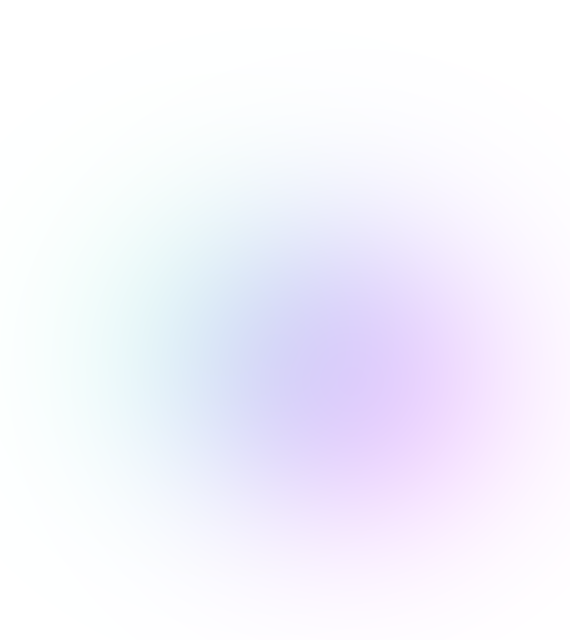
Give the GLSL for this background, as a Shadertoy shader.

```glsl
// A soft pastel glow on white, drifting from aqua through periwinkle to pink.

// Each glow absorbs one channel of white light; places and radii are canvas fractions.
const vec3 PAPER = vec3(1.0);
const vec3 ABSORPTION = vec3(0.160, 0.195, 0.032);

const vec2 AQUA_CENTER = vec2(0.488, 0.451);
const vec2 AQUA_RADIUS = vec2(0.324, 0.258);

const vec2 PINK_CENTER = vec2(0.618, 0.404);
const vec2 PINK_RADIUS = vec2(0.300, 0.260);

const vec2 WARM_CENTER = vec2(0.394, 0.492);
const vec2 WARM_RADIUS = vec2(0.277, 0.247);

// 1.0 gives a Gaussian; higher values flatten the core and shorten the tail.
const float FALLOFF = 1.1;

float glow(vec2 point, vec2 center, vec2 radius) {
    vec2 offset = (point - center) / radius;
    return exp(-pow(dot(offset, offset), FALLOFF));
}

void mainImage(out vec4 fragColor, in vec2 fragCoord) {
    vec2 uv = fragCoord / iResolution.xy;

    // Density of the absorbed red, green and blue light
    vec3 density = vec3(
        glow(uv, AQUA_CENTER, AQUA_RADIUS),
        glow(uv, PINK_CENTER, PINK_RADIUS),
        glow(uv, WARM_CENTER, WARM_RADIUS)
    );

    fragColor = vec4(PAPER - ABSORPTION * density, 1.0);
}
```
